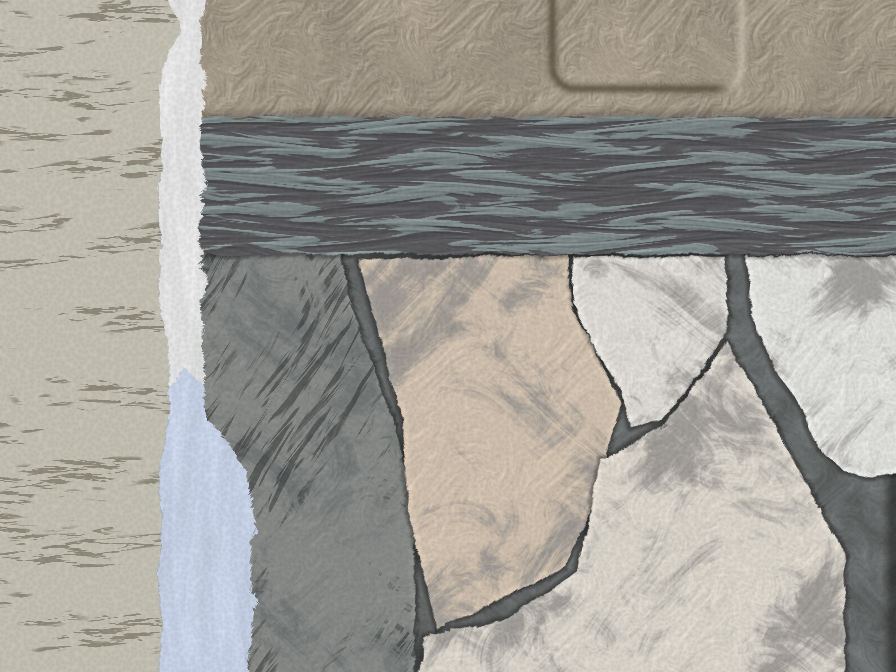
Reproduce this texture procedurally as a Shadertoy shader.

```glsl
// Weathered plaster wall: pale streaked panel, painted strip, slate beam and
// fitted flagstones. Shapes are signed distances layered back to front;
// surfaces use layered sines and cellular grit, lit by a small offset.

float hash(vec2 p) {
  return fract(sin(dot(p, vec2(127.1, 311.7))) * 43758.5);
}

// Distance to the nearest scattered cell point
float cellular(vec2 p) {
  vec2 cell = floor(p);
  float nearest = 2.0;
  for (int i = 0; i < 9; i++) {
    vec2 id = cell + vec2(i % 3 - 1, i / 3 - 1);
    nearest = min(nearest, distance(p, id + vec2(hash(id), hash(id + 37.0))));
  }
  return nearest;
}

// Warped, rotated sine octaves, roughly -1 to 1
float sineLayers(vec2 p) {
  float sum = 0.0, amp = 0.65;
  for (int i = 0; i < 6; i++) {
    p += 0.7 * sin(p.yx * 1.3 + float(i) * 1.9);
    sum += amp * sin(p.x) * sin(p.y + 0.8);
    p = mat2(0.8, 0.6, -0.6, 0.8) * p * 1.9 + 2.3;
    amp *= 0.72;
  }
  return sum;
}

// Unrotated octaves keep stretched marks parallel
float streaks(vec2 p) {
  float sum = 0.0, amp = 0.6;
  for (int i = 0; i < 4; i++) {
    p += vec2(0.9, 0.6) * sin(p.yx * vec2(0.8, 1.1) + float(i) * 2.1);
    sum += amp * sin(p.x + 1.7) * sin(p.y);
    p = p * 1.75 + 4.1;
    amp *= 0.7;
  }
  return sum;
}

float emboss(vec2 p, float scale) {
  return sineLayers(p * scale) - sineLayers((p + vec2(-0.003, 0.003)) * scale);
}

// Signed distance; corners are in thousandths of the canvas height
float polygon(vec2 p, vec2 v[9]) {
  p *= 1000.0;
  float d = 1e9, side = 1.0;
  for (int i = 0, j = 8; i < 9; j = i, i++) {
    vec2 e = v[j] - v[i], w = p - v[i];
    vec2 b = w - e * clamp(dot(w, e) / dot(e, e), 0.0, 1.0);
    d = min(d, dot(b, b));
    bvec3 c = bvec3(p.y >= v[i].y, p.y < v[j].y, e.x * w.y > e.y * w.x);
    if (all(c) || all(not(c))) side = -side;
  }
  return side * sqrt(d) / 1000.0;
}

float roundBox(vec2 p, vec2 halfSize, float r) {
  vec2 q = abs(p) - halfSize + r;
  return length(max(q, 0.0)) + min(max(q.x, q.y), 0.0) - r;
}

float inside(float d) {
  float w = 1.0 / iResolution.y;
  return 1.0 - smoothstep(-w, w, d);
}

// Lays a stone with a contact shadow and a worn rim
vec3 layStone(vec3 under, vec3 stone, float d) {
  under *= mix(0.62, 1.0, smoothstep(0.0, 0.01, d));
  stone *= 1.0 + 0.06 * smoothstep(-0.012, -0.002, d);
  return mix(under, stone, inside(d));
}

vec3 stained(vec2 p, vec3 base, vec3 stain, float seed) {
  float scuff = sineLayers(p * vec2(24, 30) + seed * 2.0);
  float wear = smoothstep(-0.3, 0.9, sineLayers(p * 11.0 + seed) + 0.5 * scuff);
  return mix(base, stain, wear * 0.8) * (1.0 + 0.07 * emboss(p, 26.0));
}

// Impasto with a raised block in a recessed joint
vec3 topPlaster(vec2 p) {
  vec3 c = vec3(0.62, 0.58, 0.52) * (1.0 + 0.06 * sineLayers(p * 9.0));
  c += 0.1 * clamp(emboss(p, 32.0), -0.7, 1.3);
  float d = roundBox(p - vec2(0.963, 0.967), vec2(0.137, 0.095), 0.03);
  vec3 joint = mix(vec3(0.36, 0.32, 0.26), vec3(0.76, 0.72, 0.66), smoothstep(1.06, 1.1, p.x));
  c = mix(c, joint, 0.8 * exp(-pow(abs(d - 0.004) / 0.007, 2.0)));
  return c * mix(0.8, 1.0, smoothstep(0.826, 0.845, p.y));
}

vec3 slateBeam(vec2 p) {
  vec2 q = p * vec2(15, 130);
  float s = streaks(q), edge = s - streaks(q + vec2(-0.05, 0.35));
  float flake = smoothstep(0.0, 0.2, s + 0.3 * sineLayers(p * vec2(9, 40)));
  vec3 c = mix(vec3(0.34, 0.34, 0.35), vec3(0.47, 0.51, 0.51), flake);
  return c * (1.0 + 0.25 * clamp(edge, -1.0, 1.0));
}

vec3 scratchedSlate(vec2 p) {
  vec2 q = mat2(0.55, -0.83, 0.83, 0.55) * p;
  float cut = smoothstep(0.1, 0.4, streaks(q * vec2(20, 170)));
  cut *= smoothstep(-0.2, 0.4, sineLayers(p * 10.0 + 3.0));
  return stained(p, vec3(0.52, 0.53, 0.52), vec3(0.42, 0.44, 0.44), 5.0) * (1.0 - 0.32 * cut);
}

vec3 palePanel(vec2 p) {
  float mark = smoothstep(0.0, 0.25, streaks(p * vec2(45, 330)));
  mark *= smoothstep(0.15, 0.4, streaks(p * vec2(11, 55) + 1.0));
  return mix(vec3(0.75, 0.74, 0.69), vec3(0.5, 0.48, 0.42), mark * 0.8);
}

void mainImage(out vec4 fragColor, in vec2 fragCoord) {
  vec2 p = fragCoord / iResolution.y;
  float ragged = sineLayers(p * 45.0);
  vec2 q = p + 0.003 * vec2(ragged, sineLayers(p * 40.0 + 7.0));
  // Mortar, darker at the lower right
  vec3 col = vec3(0.4, 0.41, 0.41) * (1.0 + 0.12 * ragged);
  col *= 1.0 - 0.4 * smoothstep(1.31, 1.33, p.x);
  // Flagstones
  col = layStone(col, scratchedSlate(p), q.x - 0.617 + 0.12 * smoothstep(0.2, 0.7, p.y));
  float beige = polygon(q, vec2[9](vec2(533, 612), vec2(846, 622), vec2(851, 540), vec2(925, 401),
    vec2(880, 245), vec2(842, 158), vec2(651, 63), vec2(608, 236), vec2(599, 375)));
  float wedge = polygon(q, vec2[9](vec2(851, 620), vec2(1080, 620), vec2(1085, 505), vec2(1024, 418),
    vec2(986, 372), vec2(938, 361), vec2(924, 418), vec2(877, 488), vec2(851, 549)));
  float right = polygon(q, vec2[9](vec2(1111, 620), vec2(1390, 620), vec2(1390, 299), vec2(1293, 292),
    vec2(1253, 299), vec2(1219, 332), vec2(1194, 392), vec2(1155, 448), vec2(1120, 530)));
  float lower = polygon(q, vec2[9](vec2(1083, 491), vec2(1257, 175), vec2(1257, -40), vec2(620, -40),
    vec2(630, 52), vec2(755, 80), vec2(859, 149), vec2(895, 314), vec2(990, 368)));
  vec3 grey = vec3(0.56, 0.55, 0.54);
  col = layStone(col, stained(p, vec3(0.8, 0.74, 0.67), grey, 1.0), beige);
  col = layStone(col, stained(p, vec3(0.85, 0.84, 0.82), grey, 8.0), wedge + 0.002);
  col = layStone(col, stained(p, vec3(0.86, 0.86, 0.85), grey, 3.0), right);
  col = layStone(col, stained(p, vec3(0.84, 0.82, 0.78), grey, 6.0), lower);
  // Beam, upper plaster, pale panel
  col = layStone(col, slateBeam(p), 0.622 - q.y);
  col = mix(col, topPlaster(p), inside(0.826 - q.y));
  float left = 0.238 + 0.03 * exp(-pow(abs(p.y - 0.96) / 0.04, 2.0)) + 0.004 * ragged;
  left += 0.015 * exp(-pow(abs(p.y - 0.43) / 0.08, 2.0));
  col = mix(col, palePanel(p), inside(p.x - left));
  // Painted strip, blue below
  float rim = 0.375 - 0.074 * smoothstep(0.26, 0.42, p.y) + 0.007 * ragged;
  float blue = inside(p.y - 0.45 + 0.9 * abs(p.x - 0.275) - 0.008 * ragged);
  vec3 paint = mix(vec3(0.88), vec3(0.77, 0.81, 0.89), blue);
  paint *= 1.0 + 0.04 * streaks(p * vec2(110, 13));
  col = mix(col, paint, inside(max(left - p.x, p.x - rim)));
  // Fine grit
  col *= 0.96 + 0.08 * cellular(p * 150.0);
  fragColor = vec4(clamp(col, 0.0, 1.0), 1.0);
}
```
